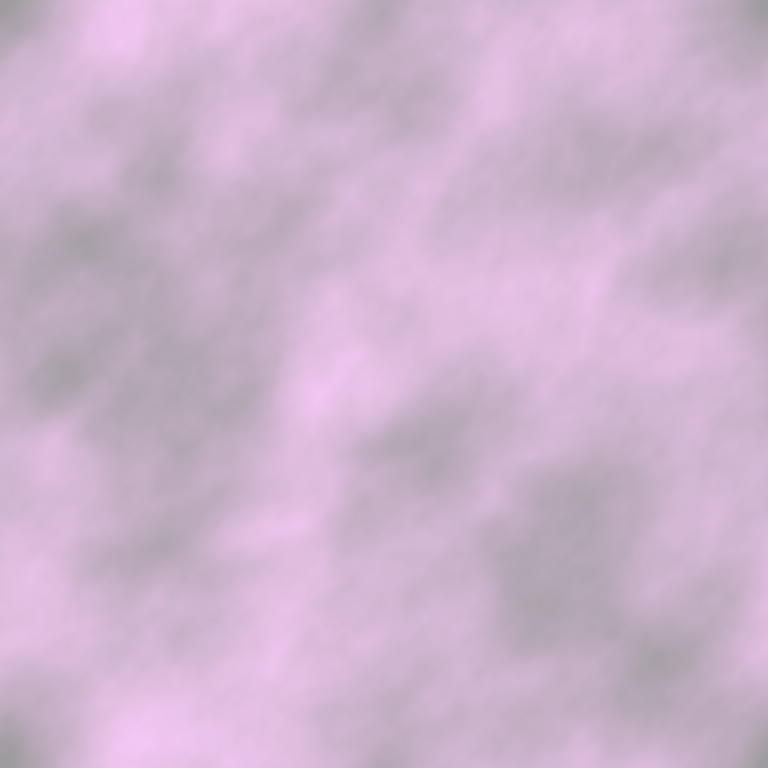
Reproduce this texture procedurally as a Shadertoy shader.

```glsl
const vec3 SHADOW_GREY = vec3(0.62, 0.61, 0.62);
const vec3 LIGHT_PINK = vec3(0.98, 0.795, 0.98);
const int OCTAVES = 5;
const float CONTRAST = 1.22;

// Integer hash of a lattice point, 0 to 1
float hash(ivec2 cell, int seed) {
    uint h = uint(cell.x) * 1597334677u ^ uint(cell.y) * 3812015801u;
    h ^= uint(seed) * 2654435769u;
    h = (h ^ (h >> 16)) * 2146121005u;
    h = (h ^ (h >> 15)) * 2221713035u;
    h ^= h >> 16;
    return float(h >> 8) / 16777216.0;
}

// Lattice value that repeats once per canvas in both directions
float latticeValue(vec2 cell, mat2 lattice, mat2 toCanvas, int seed) {
    vec2 tile = floor(toCanvas * cell + 1e-5);
    return hash(ivec2(round(cell - lattice * tile)), seed);
}

// Smooth value noise on a whole-number lattice
float wrappedNoise(vec2 uv, mat2 lattice, int seed) {
    mat2 toCanvas = inverse(lattice);
    vec2 p = lattice * uv;
    vec2 cell = floor(p);
    vec2 w = smoothstep(0.0, 1.0, p - cell);
    float a = latticeValue(cell, lattice, toCanvas, seed);
    float b = latticeValue(cell + vec2(1, 0), lattice, toCanvas, seed);
    float c = latticeValue(cell + vec2(0, 1), lattice, toCanvas, seed);
    float d = latticeValue(cell + vec2(1, 1), lattice, toCanvas, seed);
    return mix(mix(a, b, w.x), mix(c, d, w.x), w.y);
}

// Sum of octaves, centred on zero
float cloud(vec2 uv, mat2 lattice) {
    float sum = 0.0;
    float amplitude = 0.5;
    for (int i = 0; i < OCTAVES; i++) {
        sum += amplitude * (wrappedNoise(uv, lattice, i + 1) - 0.5);
        lattice *= 2.0;
        amplitude *= 0.5;
    }
    return sum;
}

void mainImage(out vec4 fragColor, in vec2 fragCoord) {
    vec2 uv = fragCoord / iResolution.xy;

    // Slight shear stretches the clouds along the rising diagonal
    mat2 lattice = mat2(6.0, -1.0, -1.0, 6.0);
    float density = 0.5 + CONTRAST * cloud(uv, lattice);

    vec3 color = mix(SHADOW_GREY, LIGHT_PINK, clamp(density, 0.0, 1.0));
    fragColor = vec4(color, 1.0);
}
```
